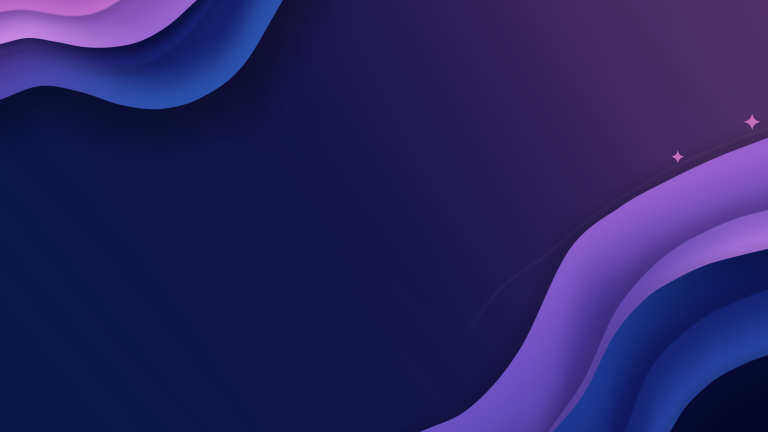
Write a WebGL 2 fragment shader that draws this background.

```glsl
#version 300 es
precision highp float;
// Layered paper waves in two opposite corners over a navy to plum gradient.
// Every wave edge is a smooth curve through evenly spaced heights; its signed
// distance drives the fill, the rim-to-core shading and the cast shadow.
uniform vec2 u_resolution;
out vec4 fragColor;

float hash(float n) {
  n = fract(n * 0.1031);
  n *= n + 33.33;
  return fract(n * (n + n));
}

float noise(float x) {
  float i = floor(x);
  return mix(hash(i), hash(i + 1.0), smoothstep(0.0, 1.0, x - i));
}

float knot(int i, vec4 a, vec4 b) {
  return i < 4 ? a[max(i, 0)] : b[min(i - 4, 3)];
}

// Cubic curve through eight heights spread over span, straight beyond its ends
float curve(float x, vec2 span, vec4 a, vec4 b) {
  float s = (x - span.x) / (span.y - span.x) * 7.0;
  int i = int(clamp(floor(s), 0.0, 6.0));
  float t = s - float(i), c = clamp(t, 0.0, 1.0);
  float k1 = knot(i, a, b), k2 = knot(i + 1, a, b);
  float k0 = i == 0 ? 2.0 * k1 - k2 : knot(i - 1, a, b);
  float k3 = i == 6 ? 2.0 * k2 - k1 : knot(i + 2, a, b);
  float m1 = 0.5 * (k2 - k0), m2 = 0.5 * (k3 - k1);
  float c2 = c * c, c3 = c2 * c;
  float h = k1 * (2.0 * c3 - 3.0 * c2 + 1.0) + k2 * (3.0 * c2 - 2.0 * c3)
          + m1 * (c3 - 2.0 * c2 + c) + m2 * (c3 - c2);
  return h + (t - c) * (t < 0.0 ? m1 : m2);
}

// Approximate distance to the curve, positive above it
float edge(vec2 p, vec2 span, vec4 a, vec4 b) {
  const float e = 0.008;
  float slope = (curve(p.x + e, span, a, b) - curve(p.x - e, span, a, b)) / (2.0 * e);
  return (p.y - curve(p.x, span, a, b)) * max(inversesqrt(1.0 + slope * slope), 0.3);
}

// Fills where d > 0, from rim to core over depth, and shades what lies outside
vec3 layer(vec3 base, float d, vec3 rim, vec3 core, float depth, vec2 shadow, float px) {
  float shade = 1.0 - shadow.x * (1.0 - smoothstep(0.0, shadow.y, -d));
  vec3 fill = mix(rim, core, smoothstep(0.0, depth, d));
  return mix(base * shade, fill, smoothstep(-0.7 * px, 0.7 * px, d));
}

float sparkle(vec2 p, float radius, float px) {
  vec2 q = sqrt(abs(p));
  float d = (q.x + q.y) * (q.x + q.y) - radius;
  return 1.0 - smoothstep(-px, 2.0 * px, d);
}

vec3 background(vec2 p) {
  float t = dot(p, vec2(0.85, 0.5));
  vec3 col = mix(vec3(0.030, 0.088, 0.29), vec3(0.085, 0.078, 0.30), smoothstep(0.1, 1.05, t));
  col = mix(col, vec3(0.34, 0.20, 0.42), smoothstep(0.85, 2.15, t));
  float band = noise(dot(p, vec2(0.76, 0.65)) * 22.0) - 0.5;
  return col + band * vec3(0.012, 0.006, 0.012);
}

vec3 upperWaves(vec3 col, vec2 p, float px) {
  float side = smoothstep(0.0, 0.38, p.x);
  float d = edge(p, vec2(0.0, 0.655), vec4(0.769, 0.801, 0.787, 0.757), vec4(0.748, 0.775, 0.847, 1.0));
  col = layer(col, d, mix(vec3(0.31, 0.27, 0.67), vec3(0.17, 0.32, 0.67), side),
              mix(vec3(0.26, 0.18, 0.53), vec3(0.08, 0.12, 0.43), side), 0.12, vec2(0.32, 0.16), px);
  d = edge(p, vec2(0.0, 0.498), vec4(0.875, 0.887, 0.875, 0.852), vec4(0.845, 0.861, 0.912, 1.0));
  col = layer(col, d, mix(vec3(0.26, 0.19, 0.54), vec3(0.08, 0.13, 0.44), side),
              mix(vec3(0.16, 0.11, 0.42), vec3(0.06, 0.07, 0.33), side), 0.05, vec2(0.12, 0.04), px * 3.0);
  d = edge(p, vec2(0.0, 0.456), vec4(0.898, 0.912, 0.903, 0.891), vec4(0.891, 0.905, 0.942, 1.0));
  col = layer(col, d, mix(vec3(0.78, 0.53, 0.88), vec3(0.59, 0.40, 0.81), side),
              vec3(0.53, 0.32, 0.72), 0.085, vec2(0.28, 0.04), px);
  d = edge(p, vec2(0.0, 0.278), vec4(0.972, 0.977, 0.975, 0.968), vec4(0.963, 0.965, 0.977, 1.0));
  return layer(col, d, vec3(0.74, 0.43, 0.80), vec3(0.66, 0.36, 0.74), 0.05, vec2(0.12, 0.03), px * 2.0);
}

vec3 lowerWaves(vec3 col, vec2 p, float px) {
  float rise = smoothstep(0.0, 0.68, p.y);
  float right = smoothstep(1.35, 1.78, p.x);
  float d = -edge(p, vec2(0.972, 1.778), vec4(0.0, 0.056, 0.19, 0.421), vec4(0.519, 0.583, 0.637, 0.681));
  col = layer(col, d, mix(vec3(0.41, 0.32, 0.75), vec3(0.59, 0.38, 0.81), rise),
              mix(vec3(0.27, 0.20, 0.58), vec3(0.36, 0.24, 0.64), right), 0.20, vec2(0.14, 0.06), px);
  d = -edge(p, vec2(1.28, 1.778), vec4(0.016, 0.12, 0.275, 0.366), vec4(0.426, 0.465, 0.495, 0.514));
  col = layer(col, d, mix(vec3(0.36, 0.27, 0.67), vec3(0.53, 0.36, 0.77), right),
              mix(vec3(0.45, 0.34, 0.77), vec3(0.66, 0.45, 0.86), right), 0.08, vec2(0.14, 0.06), px * 1.5);
  d = -edge(p, vec2(1.28, 1.778), vec4(0.0, 0.088, 0.225, 0.308), vec4(0.354, 0.387, 0.407, 0.424));
  col = layer(col, d, mix(vec3(0.11, 0.22, 0.57), vec3(0.04, 0.08, 0.31), right),
              mix(vec3(0.07, 0.11, 0.42), vec3(0.06, 0.10, 0.39), right), 0.13, vec2(0.10, 0.03), px);
  d = -edge(p, vec2(1.447, 1.778), vec4(0.0, 0.125, 0.192, 0.234), vec4(0.269, 0.292, 0.313, 0.329));
  col = layer(col, d, vec3(0.085, 0.14, 0.46), vec3(0.15, 0.27, 0.64), 0.14, vec2(0.12, 0.05), px * 2.0);
  d = -edge(p, vec2(1.551, 1.778), vec4(0.0, 0.053, 0.088, 0.116), vec4(0.137, 0.153, 0.167, 0.178));
  return layer(col, d, vec3(0.025, 0.04, 0.20), vec3(0.015, 0.025, 0.15), 0.12, vec2(0.15, 0.03), px);
}

void main() {
  float px = 1.0 / u_resolution.y;
  vec2 p = gl_FragCoord.xy * px;
  vec3 col = background(p);

  // Faint light trail above the lower waves
  float trail = edge(p, vec2(1.053, 1.778), vec4(0.19, 0.329, 0.407, 0.491), vec4(0.56, 0.618, 0.664, 0.704));
  col += 0.025 * smoothstep(1.03, 1.15, p.x) * (1.0 - smoothstep(0.0, 0.004 + px, abs(trail)));

  col = upperWaves(col, p, px);
  col = lowerWaves(col, p, px);

  float stars = max(sparkle(p - vec2(1.741, 0.718), 0.024, px), sparkle(p - vec2(1.569, 0.637), 0.019, px));
  col = mix(col, vec3(0.76, 0.43, 0.73), stars);
  fragColor = vec4(col, 1.0);
}
```
